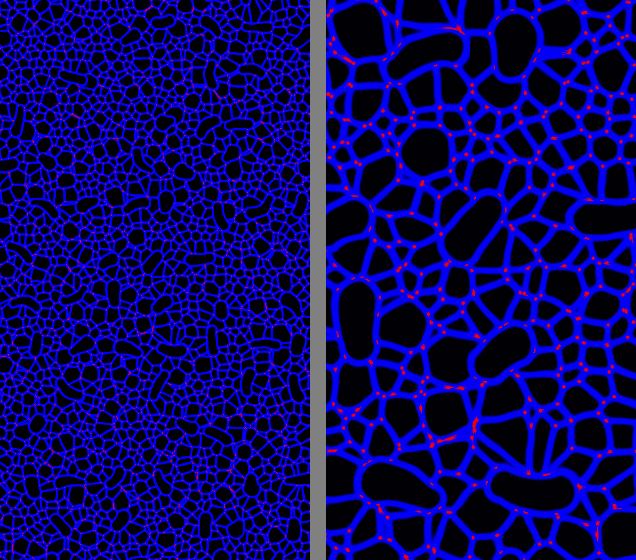
Left: the whole. Right: its middle third, enlarged.
Write a WebGL 1 fragment shader that draws this pattern.

```glsl
precision highp float;
// Foam of rounded black cells with blue walls, red junction dots and scattered long voids.

#define CELLS 36.0       // cell pitches across the canvas width
#define JITTER 0.74      // scatter of the cell sites
#define SIZE_SPREAD 1.1  // extra power weight of the largest cells
#define WALL 0.135       // half width of a wall, in pitches
#define SOFT 0.06        // half width of the wall's soft edge
#define ROUNDING 0.16    // fillet at the cell corners
#define DOT 0.062        // half size of a junction dot
#define WOBBLE 0.13      // bending of the walls
#define VOID_GRID 5.2    // spacing of the long voids, in pitches
#define VOID_SHARE 0.66  // share of void slots in use
#define VOID_GAP 0.36    // clearance between a void and the sites

uniform vec2 u_resolution;

const vec3 INK = vec3(0.0, 0.0, 0.02);
const vec3 BLUE = vec3(0.01, 0.0, 0.97);
const vec3 RED = vec3(0.95, 0.0, 0.04);

vec3 hash3(vec2 p) {
  vec3 q = fract(p.xyx * vec3(0.1031, 0.1030, 0.0973));
  q += dot(q, q.yxz + 33.33);
  return fract((q.xxy + q.yzz) * q.zyx);
}

float gradientDot(vec2 cell, vec2 f, vec2 corner) {
  float angle = 6.2832 * hash3(cell + corner + 71.0).x;
  return dot(vec2(cos(angle), sin(angle)), f - corner);
}

float gradientNoise(vec2 p) {
  vec2 i = floor(p), f = p - i;
  vec2 u = f * f * f * (f * (f * 6.0 - 15.0) + 10.0);
  float low = mix(gradientDot(i, f, vec2(0, 0)), gradientDot(i, f, vec2(1, 0)), u.x);
  float high = mix(gradientDot(i, f, vec2(0, 1)), gradientDot(i, f, vec2(1, 1)), u.x);
  return mix(low, high, u.y);
}

float smoothMin(float a, float b, float k) {
  float h = max(k - abs(a - b), 0.0) / k;
  return min(a, b) - 0.25 * h * h * k;
}

// Signed distance to the bent, tapered void of the local slot
float voidDistance(vec2 p) {
  p /= VOID_GRID;
  float row = floor(p.y);
  p.x += hash3(vec2(row, 57.0)).x;
  vec2 slot = vec2(floor(p.x), row);
  vec3 a = hash3(slot + 19.0), b = hash3(slot + 143.0);
  if (a.x > VOID_SHARE) return 9.0;
  float halfLength = mix(0.35, 1.4, b.x);
  float radius = mix(0.75, 0.5, b.x) + 0.15 * b.y;
  float room = 0.5 * VOID_GRID - halfLength - radius - 0.1;
  vec2 q = (p - slot - 0.5) * VOID_GRID - room * (2.0 * vec2(a.y, b.z) - 1.0);
  float angle = 6.2832 * a.z, c = cos(angle), s = sin(angle);
  q = vec2(c * q.x + s * q.y, c * q.y - s * q.x);
  float bend = 0.6 * (fract(b.y * 17.0) - 0.5);
  float along = clamp(q.x, -halfLength, halfLength);
  q.y += bend * (along * along - 0.5);
  radius *= 1.0 + 0.4 * (fract(a.y * 23.0) - 0.3) * along / halfLength;
  return (length(q - vec2(along, 0.0)) - radius) / sqrt(1.0 + 4.0 * bend * bend * along * along);
}

// Site position in xy, power weight in z; sites too close to a void drop out
vec3 cellSite(vec2 cell) {
  vec3 h = hash3(cell + 7.0);
  vec2 site = cell + 0.5 + JITTER * (h.xy - 0.5);
  site.x += 0.5 * mod(cell.y, 2.0) - 0.25;
  float weight = SIZE_SPREAD * pow(h.z, 6.0);
  return vec3(site, voidDistance(site) < VOID_GAP ? -50.0 : weight);
}

float powerDistance(vec2 p, vec3 site) {
  vec2 d = p - site.xy;
  return dot(d, d) - site.z;
}

void main() {
  float unit = CELLS / u_resolution.x;
  vec2 p = gl_FragCoord.xy * unit + 40.0;
  p += WOBBLE * vec2(gradientNoise(p * 0.9), gradientNoise(p * 0.9 + 31.7));
  vec2 home = floor(p);

  // Owner of this point
  vec3 owner = vec3(0.0);
  float nearest = 1e5;
  for (int j = -2; j <= 2; j++) for (int i = -2; i <= 2; i++) {
    vec3 site = cellSite(home + vec2(i, j));
    float d = powerDistance(p, site);
    if (d < nearest) { nearest = d; owner = site; }
  }

  // Distances to the two closest walls, and a filleted wall distance
  float outline = voidDistance(p);
  float first = abs(outline), second = 9.0, wall = first;
  if (outline > 0.0) {
    for (int j = -2; j <= 2; j++) for (int i = -2; i <= 2; i++) {
      vec3 site = cellSite(home + vec2(i, j));
      float gap = distance(site.xy, owner.xy);
      if (gap > 0.001 && site.z > -1.0) {
        float edge = (powerDistance(p, site) - nearest) / (2.0 * gap);
        second = min(second, max(first, edge));
        first = min(first, edge);
        wall = smoothMin(wall, edge, ROUNDING);
      }
    }
  }

  // Colour
  float soft = max(SOFT, 0.45 * unit);
  float wallMask = 1.0 - smoothstep(WALL - soft, WALL + soft, wall);
  float dotMask = 1.0 - smoothstep(DOT - 0.5 * soft, DOT + 0.5 * soft, second);
  vec3 color = mix(INK, BLUE, wallMask);
  gl_FragColor = vec4(mix(color, RED, dotMask), 1.0);
}
```
